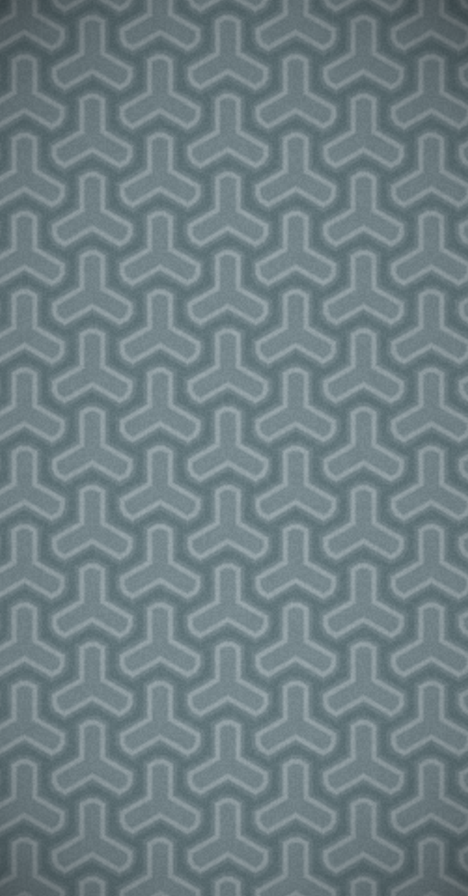
Write a WebGL 2 fragment shader that draws this pattern.

```glsl
#version 300 es
precision highp float;
// Interlocking three-armed tiles with pale outlines, fine grain and a soft vignette.

uniform vec2 u_resolution;
out vec4 fragColor;

// Lattice, in canvas heights
const float PERIOD = 0.0874;
const vec2 CENTRE = vec2(-0.0068, -0.0033);

// Tile shape, in lattice periods
const float ARM_HALF_WIDTH = 0.165;
const float END_BEVEL = 0.515;
const float END_CAP = 0.565;
const float OUTLINE_WIDTH = 0.064;
const float BORDER_WIDTH = 0.052;
const float EDGE_SOFTNESS = 0.026;

// Colours
const vec3 FILL = vec3(0.462, 0.527, 0.547);
const vec3 OUTLINE = vec3(0.575, 0.628, 0.645);
const vec3 BORDER = vec3(0.438, 0.505, 0.525);
const vec3 GROOVE = vec3(0.383, 0.458, 0.477);

// Wear
const float GRAIN_CELLS = 480.0;
const float GRAIN_AMOUNT = 0.045;
const float MOTTLE_CELLS = 90.0;
const float MOTTLE_AMOUNT = 0.012;

const float SIN60 = 0.8660254;

float hash(vec2 p) {
  vec3 q = fract(vec3(p.xyx) * 0.1031);
  q += dot(q, q.yzx + 33.33);
  return fract((q.x + q.y) * q.z);
}

float valueNoise(vec2 p) {
  vec2 cell = floor(p);
  vec2 f = fract(p);
  f = f * f * (3.0 - 2.0 * f);
  float low = mix(hash(cell), hash(cell + vec2(1.0, 0.0)), f.x);
  float high = mix(hash(cell + vec2(0.0, 1.0)), hash(cell + 1.0), f.x);
  return mix(low, high, f.y);
}

// Mitred distance to a three-armed tile with bevelled ends
float tileDistance(vec2 p) {
  // Fold the three arms onto the upright one
  p.x = abs(p.x);
  vec2 mirror = vec2(-0.5, SIN60);
  p -= 2.0 * min(dot(p, mirror), 0.0) * mirror;
  p.x = abs(p.x);
  float side = p.x - ARM_HALF_WIDTH;
  float bevel = 0.5 * p.x + SIN60 * p.y - END_BEVEL;
  return max(max(side, bevel), p.y - END_CAP);
}

// Distance to the nearest tile of the triangular lattice
float patternDistance(vec2 p) {
  float column = round(p.x / SIN60);
  float row = round(p.y - 0.5 * column);
  float nearest = 10.0;
  for (int i = -1; i <= 1; i++) {
    for (int j = -1; j <= 1; j++) {
      vec2 id = vec2(column + float(i), row + float(j));
      vec2 origin = vec2(SIN60 * id.x, id.y + 0.5 * id.x);
      nearest = min(nearest, tileDistance(p - origin));
    }
  }
  return nearest;
}

float vignette(vec2 q) {
  vec2 s = q * q;
  float ends = s.y * s.y;
  return 1.02 - 0.08 * s.x - 0.14 * ends - 0.16 * s.x * ends - 0.04 * max(q.y, 0.0);
}

void main() {
  vec2 canvas = (gl_FragCoord.xy - 0.5 * u_resolution) / u_resolution.y;
  vec2 p = (canvas - CENTRE) / PERIOD;
  float d = patternDistance(p);
  float edge = max(EDGE_SOFTNESS, 0.8 / (u_resolution.y * PERIOD));

  // Nested bands, from tile centre to groove
  vec3 color = mix(FILL, OUTLINE, smoothstep(-edge, edge, d + OUTLINE_WIDTH));
  color = mix(color, BORDER, smoothstep(-edge, edge, d));
  color = mix(color, GROOVE, smoothstep(-edge, edge, d - BORDER_WIDTH));

  // Surface grain and edge shading
  color += GRAIN_AMOUNT * (valueNoise((canvas + 2.0) * GRAIN_CELLS) - 0.5);
  color += MOTTLE_AMOUNT * (valueNoise((canvas + 2.0) * MOTTLE_CELLS) - 0.5);
  color *= vignette(2.0 * gl_FragCoord.xy / u_resolution - 1.0);
  fragColor = vec4(color, 1.0);
}
```
